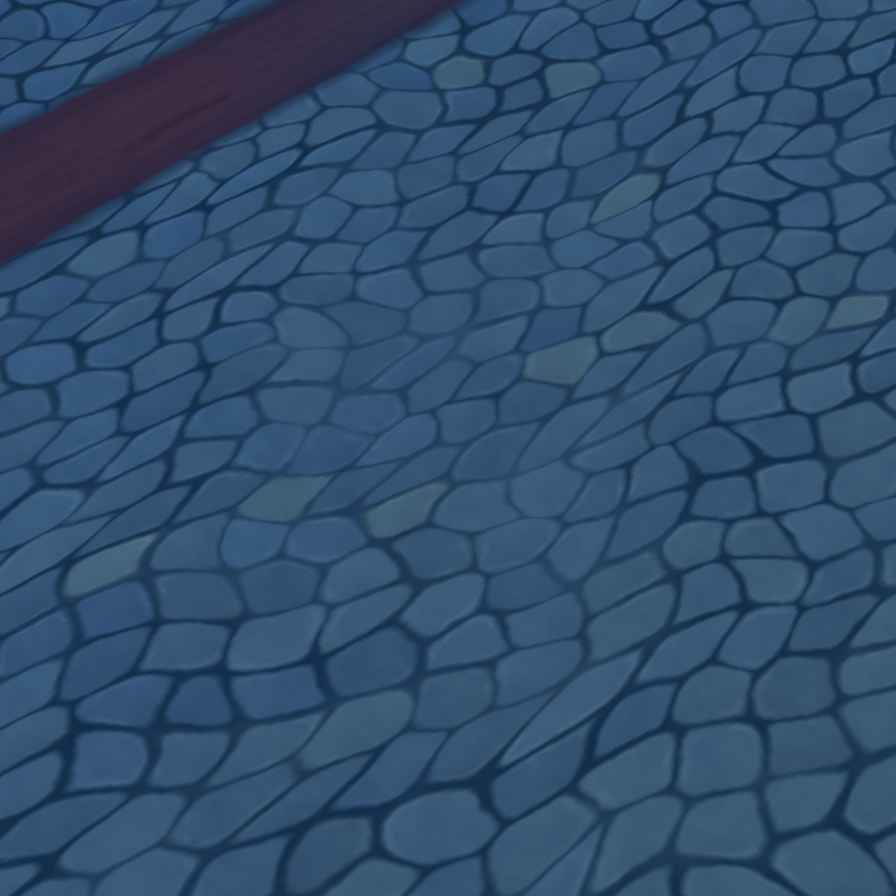
Give the GLSL for this texture, as a Shadertoy shader.

```glsl
// Dusk-blue cobblestone pavement receding uphill, crossed by a dark wine-coloured strip.

vec2 hash2(vec2 p) {
    return fract(sin(vec2(dot(p, vec2(127.1, 311.7)), dot(p, vec2(269.5, 183.3)))) * 43758.545);
}

// Layered, rotated sines: soft mottling in about -1..1
float mottle(vec2 p) {
    float sum = 0.0, amp = 0.5;
    for (int i = 0; i < 5; i++) {
        p = mat2(1.5, 1.1, -1.1, 1.5) * p + 1.7;
        sum += amp * sin(p.x + 1.6 * sin(p.y * 0.8 + float(i)));
        amp *= 0.66;
    }
    return sum;
}

// Perspective paving coordinates: smaller stones higher up, rows rising to the right
vec2 paving(vec2 uv) {
    vec2 g = vec2((uv.x - 0.5) * (9.6 + 8.0 * uv.y), uv.y * (12.0 + 8.5 * uv.y));
    g.x -= 0.17 * g.y;
    g.y -= 0.42 * g.x;
    g += 0.30 * sin(g.yx * vec2(0.9, 0.75) + vec2(1.0, 2.4));
    g += 0.16 * sin(g.yx * vec2(2.1, 1.7) + vec2(4.0, 0.6));
    return g + 0.035 * vec2(mottle(g * 1.6), mottle(g * 1.6 + 9.0));
}

// Stone centre; every row is shifted by its own random amount
vec2 stoneCentre(vec2 cell) {
    float shift = hash2(vec2(cell.y, 7.0)).x;
    return cell + vec2(0.5 - shift, 0.5) + 0.52 * (hash2(cell) - 0.5);
}

vec2 cellAt(vec2 g, float row) {
    return vec2(floor(g.x + hash2(vec2(row, 7.0)).x), row);
}

// Rounded distance to the nearest joint; also returns the stone's id and local position
float cobble(vec2 g, out vec2 id, out vec2 local) {
    float row = floor(g.y), best = 9.0;
    for (int j = -1; j <= 1; j++)
    for (int i = -1; i <= 1; i++) {
        vec2 cell = cellAt(g, row + float(j)) + vec2(i, 0);
        vec2 d = stoneCentre(cell) - g;
        if (dot(d, d) < best) { best = dot(d, d); id = cell; local = -d; }
    }
    vec2 nearest = -local;
    float sum = 0.0;
    for (int j = -2; j <= 2; j++)
    for (int i = -2; i <= 2; i++) {
        vec2 cell = cellAt(g, row + float(j)) + vec2(i, 0);
        vec2 d = stoneCentre(cell) - g;
        vec2 across = d - nearest;
        if (dot(across, across) > 0.0001)
            sum += exp(-18.0 * dot(0.5 * (d + nearest), normalize(across)));
    }
    return -log(sum) / 18.0;
}

vec3 pavement(vec2 uv) {
    vec2 g = paving(uv), id, local;
    float edge = cobble(g, id, local);
    vec2 rnd = hash2(id + 31.0);
    float fine = mottle(uv * 34.0), broad = mottle(uv * 3.0 + 2.0);

    // Stone faces: one tone each, mottled, lit toward the upper left
    float tone = 0.56 + 0.5 * (rnd.x - 0.5) + 0.16 * fine + 0.10 * broad;
    tone += 0.22 * dot(local, vec2(-0.3, 0.8));
    vec3 stone = mix(vec3(0.175, 0.295, 0.425), vec3(0.24, 0.372, 0.495), tone);
    stone += vec3(0.015, 0.008, -0.018) * (rnd.y - 0.5 + uv.x - uv.y);
    stone += vec3(0.035, 0.035, 0.01) * step(0.96, rnd.y);

    // Pale worn rims
    float rim = smoothstep(0.06, 0.11, edge) * smoothstep(0.2, 0.12, edge);
    stone += 0.03 * rim * smoothstep(0.1, 0.8, mottle(g * 1.3 + 5.0));

    // Joints: uneven width, worn faint around the middle
    float worn = exp(-dot(uv - vec2(0.47, 0.52), uv - vec2(0.47, 0.52)) * 16.0);
    float width = 0.030 + 0.034 * mottle(g * 0.8 + 3.0) - 0.012 * worn;
    float joint = 1.0 - smoothstep(width - 0.035, width + 0.075, edge);
    joint *= clamp(0.93 + 0.3 * mottle(g * 0.6) - 0.42 * worn, 0.25, 1.0);
    vec3 gap = mix(vec3(0.065, 0.175, 0.285), vec3(0.115, 0.205, 0.315), rnd.y * 0.6);
    return mix(stone, gap, joint);
}

vec3 strip(vec2 uv, float across) {
    vec2 grain = vec2(uv.x + 0.5 * uv.y, across);
    float streak = mottle(grain * vec2(7.0, 16.0)) + 0.4 * mottle(grain * vec2(30.0, 12.0));
    float body = smoothstep(0.0, 0.35, across) * smoothstep(1.0, 0.7, across);
    vec3 wine = mix(vec3(0.165, 0.145, 0.235), vec3(0.24, 0.175, 0.26), 0.25 + 0.6 * body + 0.22 * streak);
    wine += vec3(-0.025, 0.012, 0.025) * smoothstep(0.15, 0.45, uv.x);
    float seam = exp(-pow((across - 0.36 - 0.02 * sin(uv.x * 40.0)) * 22.0, 2.0));
    return wine - 0.03 * seam * smoothstep(-0.2, 0.5, mottle(uv * 9.0));
}

void mainImage(out vec4 fragColor, in vec2 fragCoord) {
    vec2 uv = fragCoord / iResolution.xy;
    float wobble = 0.0025 * mottle(uv * 14.0);
    float lower = uv.y - (0.703 + 0.571 * uv.x) + wobble;
    float upper = (0.85 + 0.49 * uv.x) - uv.y + wobble;
    float inside = min(lower, upper);

    vec3 color = pavement(uv);
    color = mix(color, vec3(0.11, 0.19, 0.30), 0.6 * smoothstep(-0.014, -0.002, inside));
    color = mix(color, strip(uv, lower / (lower + upper)), smoothstep(-0.003, 0.005, inside));
    fragColor = vec4(color, 1.0);
}
```
